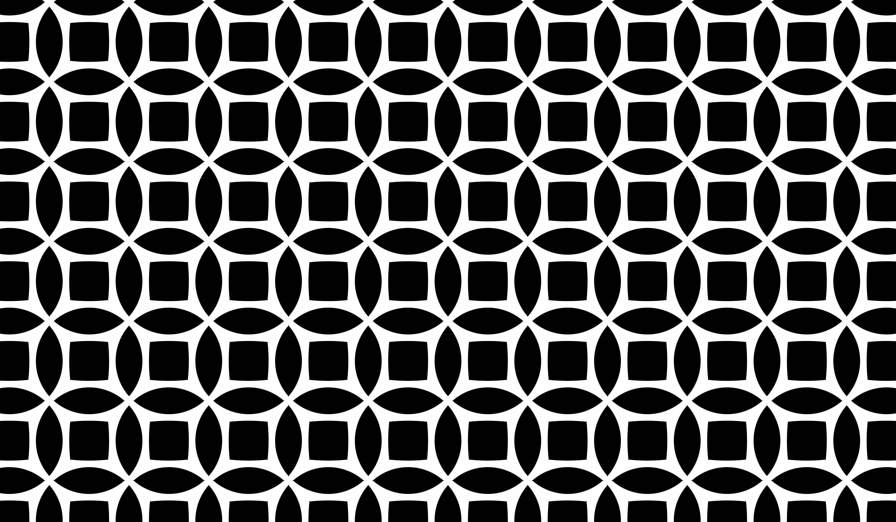
Give the GLSL for this pattern, as a WebGL 2 fragment shader.

```glsl
#version 300 es
precision highp float;
// Lattice of overlapping white rings on black, with a bulging black square in each cell.

uniform vec2 u_resolution;
out vec4 fragColor;

// Layout: lengths below are in cells
const float CELLS_ACROSS  = 11.236;            // repeats over the canvas width
const vec2  LATTICE_SHIFT = vec2(0.0, 0.247);  // ring crossing relative to the canvas centre
const float RING_INNER    = 0.668;             // inner radius of the rings, bounds the petals
const float SQUARE_HALF   = 0.250;             // half width of the square at mid side
const float SIDE_RADIUS   = 2.2;               // curvature radius of the square's sides
const float EDGE_PIXELS   = 0.75;              // half width of the smoothed edge

const vec3 INK   = vec3(0.005);
const vec3 PAPER = vec3(0.995);

// Petal shared by the ring of this cell and the ring of a neighbour
float petal(vec2 p, vec2 neighbour) {
    return max(length(p), length(p - neighbour)) - RING_INNER;
}

// Square with slightly convex sides, for p in the positive quadrant
float bulgingSquare(vec2 p) {
    float inset = SIDE_RADIUS - SQUARE_HALF;
    float side = length(p + vec2(inset, 0.0));
    float top  = length(p + vec2(0.0, inset));
    return max(side, top) - SIDE_RADIUS;
}

void main() {
    // Square cells, laid out from the canvas centre
    float cellsPerPixel = CELLS_ACROSS / u_resolution.x;
    vec2 lattice = (gl_FragCoord.xy - 0.5 * u_resolution) * cellsPerPixel - LATTICE_SHIFT;

    // Fold each cell into one quadrant about its centre
    vec2 p = abs(fract(lattice) - 0.5);

    // Petals on the cell borders and the square in the middle
    float petals = min(petal(p, vec2(1.0, 0.0)), petal(p, vec2(0.0, 1.0)));
    float shape = min(petals, bulgingSquare(p));

    float edge = EDGE_PIXELS * cellsPerPixel;
    fragColor = vec4(mix(INK, PAPER, smoothstep(-edge, edge, shape)), 1.0);
}
```
